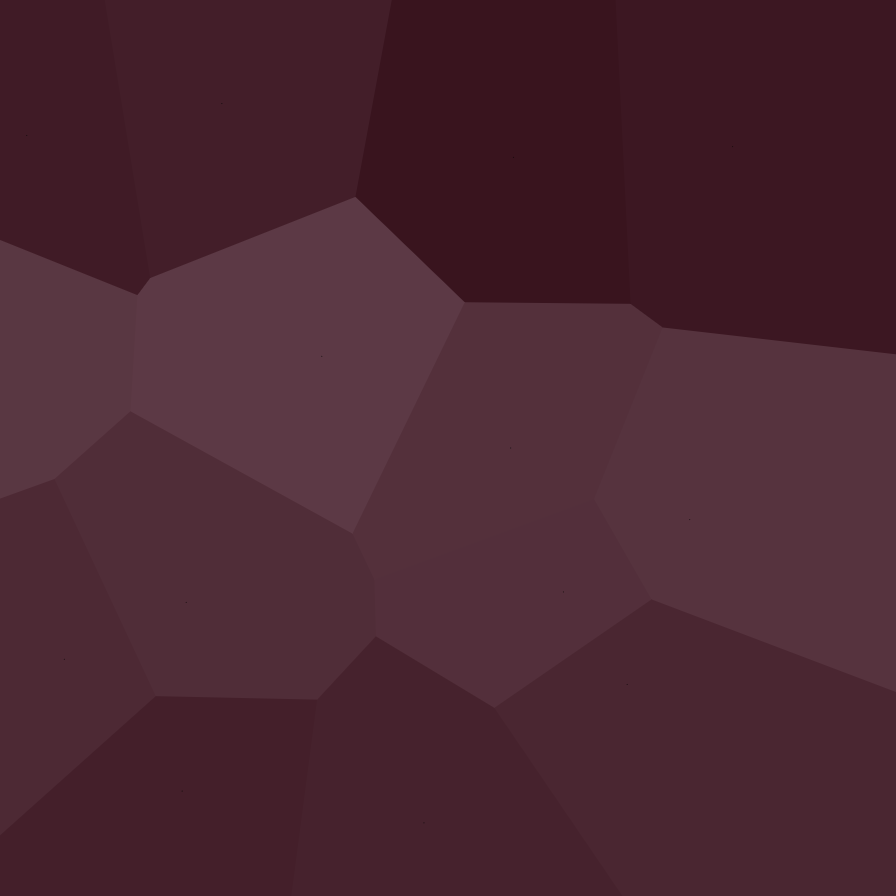
Write a Shadertoy shader that draws this background.

```glsl
// Large flat Voronoi facets in muted wine tones, each with a tiny dark speck at its seed.
#define FACETS 14
#define JITTER 0.07
#define TONE_STEP 0.5816
#define TONE_START 0.7143
#define TONE_GAMMA 0.9
#define SPECK_RADIUS 0.0007
#define SPECK_ALPHA 0.45
#define DARK vec3(0.213, 0.068, 0.108)
#define LIGHT vec3(0.368, 0.232, 0.277)

// Low-discrepancy scatter, loosened by a turning offset.
vec2 facetSeed(int index) {
    float i = float(index);
    float angle = 2.4 * i * i;
    vec2 spread = fract(0.5 + i * vec2(0.7549, 0.5698));
    return spread + JITTER * vec2(cos(angle), sin(angle));
}

// Evenly shared tones, ordered so that close tones tend to gather.
vec3 facetColor(int index) {
    float tone = fract(float(index) * TONE_STEP + TONE_START);
    return mix(DARK, LIGHT, pow(tone, TONE_GAMMA));
}

void mainImage(out vec4 fragColor, in vec2 fragCoord) {
    float shortSide = min(iResolution.x, iResolution.y);
    float pixel = 1.0 / shortSide;
    vec2 p = (fragCoord - 0.5 * iResolution.xy) * pixel + 0.5;

    // Find the nearest seed.
    int nearest = 0;
    float nearestSq = 1e9;
    for (int i = 0; i < FACETS; i++) {
        vec2 d = p - facetSeed(i);
        float distSq = dot(d, d);
        if (distSq < nearestSq) {
            nearestSq = distSq;
            nearest = i;
        }
    }

    // Find the closest border, as a true distance to the bisector.
    vec2 seed = facetSeed(nearest);
    int neighbour = nearest;
    float border = 1e9;
    for (int i = 0; i < FACETS; i++) {
        if (i == nearest) continue;
        vec2 other = facetSeed(i);
        float d = dot(0.5 * (seed + other) - p, normalize(other - seed));
        if (d < border) {
            border = d;
            neighbour = i;
        }
    }

    // Flat facets with one-pixel smooth joins.
    float bleed = clamp(0.5 - border / pixel, 0.0, 0.5);
    vec3 color = mix(facetColor(nearest), facetColor(neighbour), bleed);

    // Faint speck on the seed.
    float speck = 1.0 - smoothstep(-0.5, 0.5, (sqrt(nearestSq) - SPECK_RADIUS) / pixel);
    color *= 1.0 - SPECK_ALPHA * speck;

    fragColor = vec4(color, 1.0);
}
```
